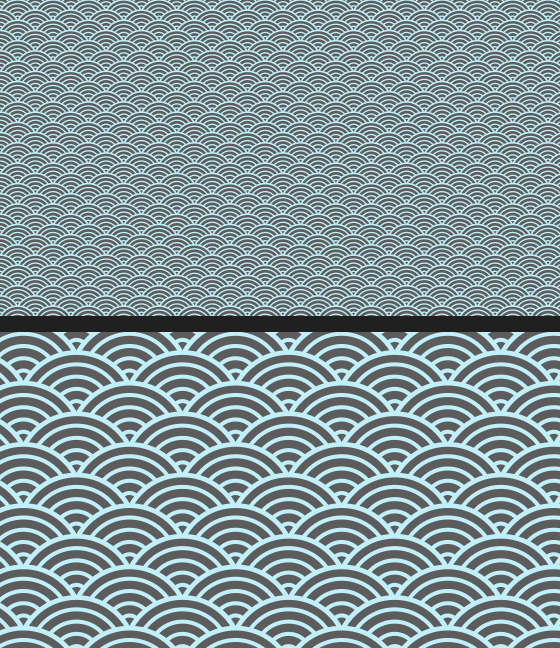
Top: the whole. Bottom: its middle third, enlarged.
This pattern is drawn by a Shadertoy shader. Its source:

```glsl
// Seigaiha waves: staggered, overlapping scales of concentric pale arcs on grey.

// Lengths are fractions of the canvas height
const float PERIOD = 0.1119;               // width of one scale
const float ROW = PERIOD / sqrt(12.0);     // hexagonal row spacing
const float RADIUS = 2.0 * ROW;            // outer radius of a scale
const float RING_STEP = 0.2 * RADIUS;      // distance between arcs
const float RIM_WIDTH = 0.078 * RADIUS;    // outermost arc
const float LINE_WIDTH = 0.066 * RADIUS;   // inner arcs
const int RINGS = 5;
const vec2 ORIGIN = vec2(0.0, 0.0015);
const vec3 GROUND = vec3(0.36);
const vec3 LINE = vec3(0.76, 0.94, 0.98);

// Soft coverage of the region where distance d is negative
float fill(float d, float pixel) {
    return clamp(0.5 - d / pixel, 0.0, 1.0);
}

// Coverage of all arcs at distance r from the centre of a scale
float arcs(float r, float pixel) {
    float cover = 0.0;
    for (int i = 0; i < RINGS; i++) {
        float width = i == 0 ? RIM_WIDTH : LINE_WIDTH;
        float middle = RADIUS - float(i) * RING_STEP - 0.5 * width;
        cover = max(cover, fill(abs(r - middle) - 0.5 * width, pixel));
    }
    return cover;
}

void mainImage(out vec4 fragColor, in vec2 fragCoord) {
    float pixel = 1.0 / iResolution.y;
    vec2 p = fragCoord * pixel - ORIGIN;
    float nearestRow = floor(p.y / ROW);
    vec3 color = GROUND;

    // Paint rows from the top down, so that lower scales lie in front
    for (int i = 2; i >= -2; i--) {
        float row = nearestRow + float(i);
        float x = p.x / PERIOD - 0.5 * mod(row, 2.0);
        vec2 local = vec2((fract(x + 0.5) - 0.5) * PERIOD, p.y - row * ROW);
        float r = length(local);
        vec3 scaleColor = mix(GROUND, LINE, arcs(min(r, RADIUS - 0.5 * pixel), pixel));
        color = mix(color, scaleColor, fill(r - RADIUS, pixel));
    }

    fragColor = vec4(color, 1.0);
}
```
